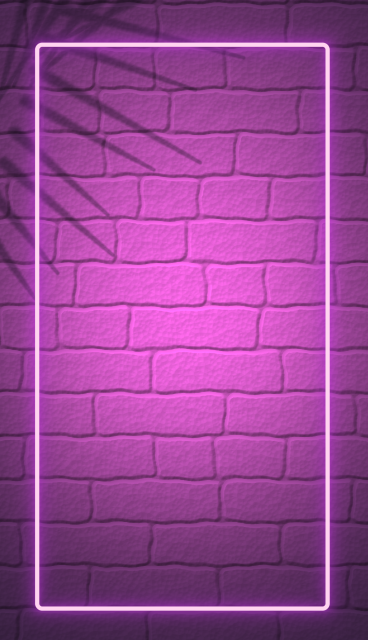
Reproduce this background procedurally as a Shadertoy shader.

```glsl
// Neon rectangle glowing on a magenta brick wall, with palm-leaf shadows at the upper left.

const float COURSE = 0.0676;     // height of one brick course
const float BRICK = 0.203;       // length of a whole brick
const float FIRST_COURSE = 0.927;
const vec3 DIM_WALL = vec3(0.17, 0.11, 0.21);
const vec3 LIT_WALL = vec3(0.95, 0.39, 0.88);
const vec3 NEON_HALO = vec3(0.72, 0.18, 0.85);
const vec3 NEON_CORE = vec3(1.0, 0.83, 0.94);

// Horizontal shift of each course, in brick lengths, from the top down
const float SHIFTS[15] = float[15](0.22, 0.74, 0.31, 0.82, 0.08, 0.44, 0.59,
    0.0, 0.18, 0.74, 0.20, 0.71, 0.17, 0.69, 0.15);

vec2 hash2(vec2 p) {
    vec3 q = fract(p.xyx * vec3(0.1031, 0.1030, 0.0973));
    q += dot(q, q.yzx + 33.33);
    return fract((q.xx + q.yz) * q.zy);
}

// Distance to the nearest scattered cell point
float cellular(vec2 p) {
    vec2 cell = floor(p), f = fract(p);
    float nearest = 2.0;
    for (int y = -1; y <= 1; y++)
        for (int x = -1; x <= 1; x++) {
            vec2 g = vec2(x, y);
            vec2 r = g + hash2(cell + g + 50.0) - f;
            nearest = min(nearest, dot(r, r));
        }
    return sqrt(nearest);
}

// Layered sines that make the joints uneven
vec2 wobble(vec2 p) {
    return 0.0018 * sin(p.yx * vec2(63.0, 41.0) + 3.0 * sin(p * 27.0))
         + 0.0009 * sin(p.yx * vec2(171.0, 139.0) + p * 90.0);
}

float roundBox(vec2 p, vec2 halfSize, float radius) {
    vec2 q = abs(p) - halfSize + radius;
    return length(max(q, 0.0)) + min(max(q.x, q.y), 0.0) - radius;
}

// 1 on a brick face, 0 in the mortar
float brickFace(vec2 p) {
    p += wobble(p);
    float course = (FIRST_COURSE - p.y) / COURSE;
    float row = floor(course);
    float along = p.x / BRICK - SHIFTS[clamp(int(row) + 1, 0, 14)];
    float cell = floor(along), u = fract(along);

    // Some courses have one brick cut into two short ones
    bool mixedCourse = (row >= 0.0 && row < 7.0 && row != 2.0) || row == 9.0;
    float cutCell = row > 2.0 ? mod(row, 2.0) : 0.0;
    vec2 span = vec2(0.0, 1.0);
    if (mixedCourse && cell == cutCell) span = u < 0.46 ? vec2(0.0, 0.46) : vec2(0.46, 1.0);

    vec2 local = vec2((u - 0.5 * (span.x + span.y)) * BRICK, (0.5 - fract(course)) * COURSE);
    vec2 halfSize = 0.5 * vec2((span.y - span.x) * BRICK, COURSE) - 0.0028;
    return smoothstep(0.0035, -0.0035, roundBox(local, halfSize, 0.008));
}

float wallHeight(vec2 p) {
    return brickFace(p) + 0.32 * cellular(p * 45.0) + 0.22 * cellular(p * 135.0);
}

// Fan of soft tapered leaflets; angle and reach run from first (x) to last (y)
float frondShadow(vec2 p, vec2 first, vec2 last, vec2 angle, vec2 reach, float count) {
    float shadow = 0.0;
    for (float i = 0.0; i < count; i++) {
        float t = i / (count - 1.0);
        float a = mix(angle.x, angle.y, t) + 0.07 * sin(i * 2.7);
        float len = mix(reach.x, reach.y, t) * (1.0 + 0.15 * sin(i * 4.1));
        vec2 dir = vec2(cos(a), sin(a));
        vec2 fromRoot = p - mix(first, last, t);
        float h = clamp(dot(fromRoot, dir) / len, 0.0, 1.0);
        float width = 0.015 * (1.0 - 0.7 * h);
        float leaf = 1.0 - smoothstep(0.2 * width, width, length(fromRoot - dir * len * h));
        shadow = max(shadow, leaf * (1.0 - 0.35 * h));
    }
    return shadow;
}

// Broad pool of light, longer upward than downward
float wallLight(vec2 p) {
    vec2 d = p - vec2(0.295, 0.503);
    d /= vec2(0.36, d.y > 0.0 ? 0.46 : 0.36);
    return exp(-dot(d, d));
}

void mainImage(out vec4 fragColor, in vec2 fragCoord) {
    vec2 p = fragCoord / iResolution.xy * vec2(0.574, 1.0);
    float frame = roundBox(p - vec2(0.2845, 0.4896), vec2(0.2265, 0.4405), 0.008);

    // Light and leaf shadows
    float shadow = max(
        frondShadow(p, vec2(0.09, 0.987), vec2(-0.026, 0.648), vec2(-0.26, -0.96), vec2(0.30, 0.15), 8.0),
        frondShadow(p, vec2(0.05, 1.04), vec2(0.27, 1.03), vec2(-1.83, -2.62), vec2(0.21), 7.0));
    float light = wallLight(p) * (1.0 - 0.42 * shadow);
    light *= mix(1.0, 0.86, smoothstep(-0.01, 0.03, frame));
    vec3 color = mix(DIM_WALL, LIT_WALL, light) * (1.0 - 0.15 * shadow);

    // Relief lit from the upper left
    float e = 0.0015, h = wallHeight(p);
    vec2 slope = vec2(wallHeight(p + vec2(e, 0.0)) - h, wallHeight(p + vec2(0.0, e)) - h) / e;
    float relief = clamp(0.0016 * dot(slope, vec2(0.55, -0.85)), -0.38, 0.16);
    color *= (1.0 + relief) * (0.88 + 0.12 * brickFace(p));

    // Neon tube
    float tube = abs(frame);
    color = mix(color, NEON_HALO, 0.65 * exp(-tube / 0.011));
    color = mix(color, NEON_CORE, 1.0 - smoothstep(0.0022, 0.0044, tube));
    fragColor = vec4(color, 1.0);
}
```
